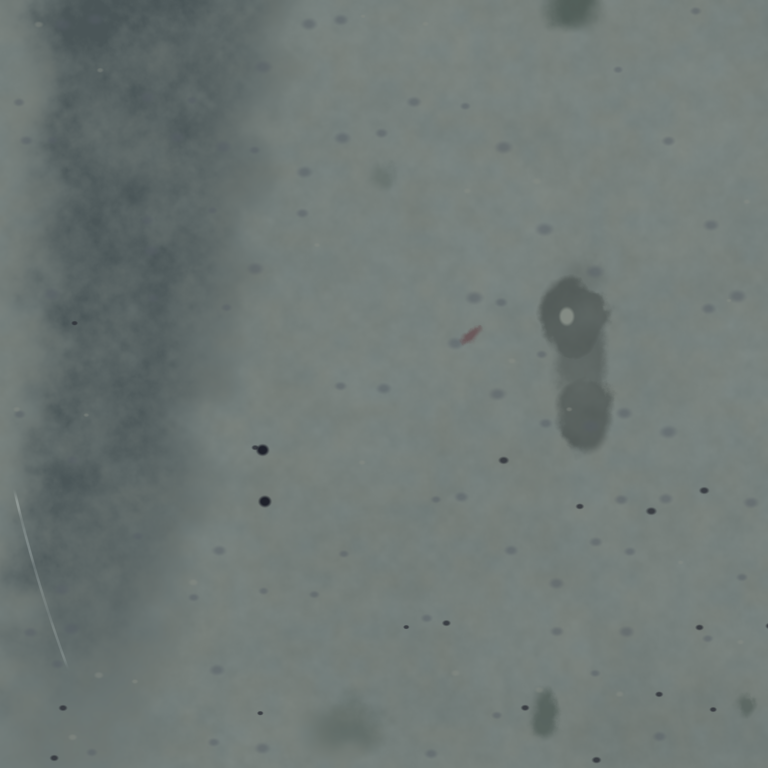
This texture is drawn by a Shadertoy shader. Its source:

```glsl
// Weathered grey-green painted surface with a dark soot band, stains, specks and a scratch.

float hash(vec2 p) {
    return fract(sin(dot(p, vec2(127.1, 311.7))) * 43758.5453);
}

float noise(vec2 p) {
    vec2 i = floor(p), f = fract(p);
    f = f * f * (3.0 - 2.0 * f);
    return mix(mix(hash(i), hash(i + vec2(1, 0)), f.x),
               mix(hash(i + vec2(0, 1)), hash(i + vec2(1, 1)), f.x), f.y);
}

float fbm(vec2 p) {
    float sum = 0.0, gain = 0.5;
    for (int i = 0; i < 5; i++) {
        sum += gain * noise(p);
        p = mat2(1.6, 1.2, -1.2, 1.6) * p + 7.3;
        gain *= 0.5;
    }
    return sum / 0.97;
}

// Soft ellipse: 1 inside, fading to 0 across the given blur
float blot(vec2 p, vec2 centre, vec2 radius, float blur) {
    return 1.0 - smoothstep(1.0 - blur, 1.0 + blur, length((p - centre) / radius));
}

// Scattered specks, one candidate per cell
float specks(vec2 p, float cells, float chance, float size, float blur) {
    vec2 cell = floor(p * cells);
    vec2 centre = (cell + 0.2 + 0.6 * vec2(hash(cell + 3.1), hash(cell + 8.7))) / cells;
    float radius = size * mix(0.5, 1.0, hash(cell + 5.5));
    float present = step(hash(cell + 1.9), chance);
    return present * blot(p, centre, radius * vec2(1.25, 0.9), blur);
}

void mainImage(out vec4 fragColor, in vec2 fragCoord) {
    vec2 uv = fragCoord / iResolution.xy;
    float cloud = fbm(uv * 6.0 + 2.0) - 0.5;
    float mottle = fbm(uv * 24.0 + 11.0) - 0.5;
    float grain = fbm(uv * 80.0 + 31.0) - 0.5;

    // Base paint with faint clouds and a slight warm and cool drift
    vec3 color = vec3(0.466, 0.503, 0.489);
    color += 0.035 * cloud + 0.025 * mottle + 0.028 * grain;
    color += vec3(0.012, 0.0, -0.012) * (noise(uv * 45.0) - 0.5);
    color -= 0.012 * smoothstep(0.4, 0.0, uv.y);

    // Soot band, narrowing and fading towards the bottom
    float wobble = 0.10 * cloud + 0.07 * mottle;
    float leftEdge = 0.035 + 0.03 * uv.y;
    float rightEdge = mix(0.19, 0.35, uv.y);
    float band = smoothstep(leftEdge - 0.07, leftEdge + 0.05, uv.x + wobble)
               * (1.0 - smoothstep(rightEdge - 0.08, rightEdge + 0.05, uv.x + wobble));
    band *= smoothstep(-0.15, 0.4, uv.y + 0.3 * cloud);
    band *= clamp(0.9 + 0.5 * cloud + 0.75 * mottle + 0.5 * grain, 0.0, 1.2);
    color = mix(color, vec3(0.325, 0.368, 0.372), band);

    // Elongated stain made of a head, a neck and a foot
    vec2 warped = uv + 0.022 * vec2(mottle, noise(uv * 35.0) - 0.5) + 0.012 * grain;
    float stain = blot(warped, vec2(0.747, 0.585), vec2(0.041, 0.053), 0.18);
    stain = max(stain, 0.75 * blot(warped, vec2(0.757, 0.53), vec2(0.032, 0.06), 0.3));
    stain = max(stain, 0.95 * blot(warped, vec2(0.762, 0.465), vec2(0.036, 0.045), 0.22));
    stain = max(stain, 0.35 * blot(warped, vec2(0.757, 0.64), vec2(0.025, 0.025), 0.6));
    stain *= 0.9 + 0.5 * mottle;
    color = mix(color, vec3(0.33, 0.362, 0.352), stain);
    color = mix(color, vec3(0.53, 0.56, 0.53),
                0.9 * blot(uv, vec2(0.738, 0.588), vec2(0.009, 0.011), 0.3));

    // Smaller smudges near the upper and lower borders
    float smudge = 0.9 * blot(warped, vec2(0.745, 0.993), vec2(0.032, 0.027), 0.6);
    smudge += 0.75 * blot(warped, vec2(0.708, 0.068), vec2(0.017, 0.026), 0.5);
    smudge += 0.45 * blot(warped, vec2(0.45, 0.055), vec2(0.04, 0.03), 0.7);
    smudge += 0.6 * blot(warped, vec2(0.967, 0.088), vec2(0.014, 0.012), 0.5);
    smudge += 0.3 * blot(warped, vec2(0.495, 0.768), vec2(0.015, 0.015), 0.6);
    color = mix(color, vec3(0.31, 0.36, 0.34), min(smudge, 1.0));

    // Faint bluish flecks and sparse dark specks, denser in the lower part
    float flecks = specks(uv, 19.0, 0.22, 0.0075, 0.65);
    color = mix(color, vec3(0.34, 0.37, 0.40), 0.5 * flecks);
    float dots = specks(uv + 0.37, 12.0, mix(0.24, 0.03, smoothstep(0.2, 0.6, uv.y)), 0.0048, 0.5);
    color = mix(color, vec3(0.17, 0.18, 0.21), 0.8 * dots);
    float paleDots = specks(uv + 0.71, 14.0, 0.12, 0.004, 0.6);
    color = mix(color, vec3(0.53, 0.55, 0.52), 0.45 * paleDots);

    // Two pinholes and a rusty fleck
    for (int i = 0; i < 2; i++) {
        vec2 pinhole = vec2(0.342, 0.414) + float(i) * vec2(0.003, -0.067);
        color = mix(color, vec3(0.10, 0.11, 0.15), 0.95 * blot(uv, pinhole, vec2(0.0072, 0.0065), 0.4));
    }
    color = mix(color, vec3(0.40, 0.31, 0.32),
                0.8 * blot(warped, vec2(0.614, 0.562), vec2(0.011, 0.007), 0.6));

    // Thin curved scratch, broken along its length
    float along = (0.365 - uv.y) / 0.24;
    float scratchX = 0.018 + 0.055 * along + 0.017 * along * along;
    float scratch = (1.0 - smoothstep(0.0006, 0.0028, abs(uv.x - scratchX)))
                  * smoothstep(0.0, 0.08, along) * (1.0 - smoothstep(0.9, 1.0, along));
    color += 0.11 * scratch * (0.4 + 0.8 * noise(vec2(uv.y * 50.0, 4.0)));

    fragColor = vec4(color, 1.0);
}
```
